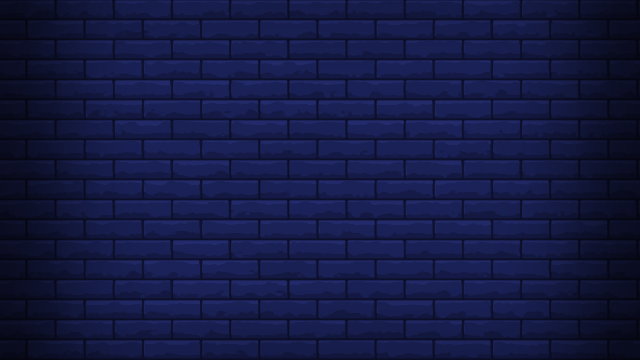
A Shadertoy shader for this texture:

```glsl
// A dark blue brick wall in running bond, with chipped light and shade on every brick.
// Each brick is a rounded box; noise seeded by its wrapped cell bends the tone edges.
// Whole brick counts and a periodic cosine falloff make the wall tile both ways.

#define COLUMNS 11.0
#define ROWS 18.0
#define BRICK_ASPECT 2.91
#define JOINT_HALF 0.035
#define CORNER 0.09
#define LIGHT_DEPTH 0.32
#define SHADE_DEPTH 0.50
#define TONE_SPREAD 0.07
#define SIDE_FALLOFF 0.60
#define END_FALLOFF 0.14

const float TAU = 6.2831853;
const vec3 JOINT_COLOR = vec3(0.050, 0.060, 0.165);
const vec3 SHADE_COLOR = vec3(0.080, 0.100, 0.270);
const vec3 FACE_COLOR  = vec3(0.102, 0.130, 0.340);
const vec3 LIGHT_COLOR = vec3(0.132, 0.163, 0.410);

float hash(vec2 p) {
    return fract(sin(dot(p, vec2(127.1, 311.7))) * 43758.5453);
}

float valueNoise(vec2 p) {
    vec2 cell = floor(p);
    vec2 f = smoothstep(0.0, 1.0, fract(p));
    float low  = mix(hash(cell), hash(cell + vec2(1.0, 0.0)), f.x);
    float high = mix(hash(cell + vec2(0.0, 1.0)), hash(cell + 1.0), f.x);
    return mix(low, high, f.y);
}

// Two octaves: broad waves with small chips
float chips(vec2 p) {
    return 0.68 * valueNoise(p) + 0.32 * valueNoise(p * 2.7 + 5.3);
}

float roundedBox(vec2 p, vec2 halfSize, float radius) {
    vec2 q = abs(p) - halfSize + radius;
    return length(max(q, 0.0)) + min(max(q.x, q.y), 0.0) - radius;
}

// Periodic darkening weight: 1 at both borders, 0 in the middle
vec2 borderWeight(vec2 uv) {
    return pow(0.5 + 0.5 * cos(TAU * uv), vec2(6.0));
}

void mainImage(out vec4 fragColor, in vec2 fragCoord) {
    vec2 uv = fragCoord / iResolution.xy;
    float soft = 0.75 * ROWS / iResolution.y;

    // Running bond: every other row slides by half a brick
    vec2 grid = uv * vec2(COLUMNS, ROWS) + vec2(0.04, -0.03);
    float row = floor(grid.y);
    grid.x += 0.5 * (1.0 - mod(row, 2.0));
    vec2 id = mod(floor(grid), vec2(COLUMNS, ROWS));

    // Local position, in row heights from the brick centre
    vec2 p = (fract(grid) - 0.5) * vec2(BRICK_ASPECT, 1.0);
    vec2 halfSize = 0.5 * vec2(BRICK_ASPECT, 1.0) - JOINT_HALF;
    float brick = roundedBox(p, halfSize, CORNER);

    // Uneven shade along the foot and a thin one down the right side
    vec2 seed = id * vec2(17.0, 31.0);
    float fromFoot = min(p.y + halfSize.y, (halfSize.x - p.x) * 5.0);
    float shadeEdge = SHADE_DEPTH * chips(p * vec2(2.0, 2.6) + seed + 9.0);
    float shade = 1.0 - smoothstep(-soft, soft, fromFoot - shadeEdge);

    // Uneven light along the top and a thin one down the left side
    float fromTop = min(halfSize.y - p.y, (halfSize.x + p.x) * 4.0);
    float lightAmount = LIGHT_DEPTH * mix(0.65, 1.2, hash(id + 3.7));
    float lightEdge = lightAmount * chips(p * vec2(1.8, 3.0) + seed + 40.0);
    float light = 1.0 - smoothstep(-soft, soft, fromTop - lightEdge);

    vec3 color = mix(FACE_COLOR, SHADE_COLOR, shade);
    color = mix(color, LIGHT_COLOR, light * (1.0 - shade));
    color *= 1.0 + TONE_SPREAD * (hash(id + 0.5) - 0.5);

    // Darkened rim, then the joint
    color *= mix(0.80, 1.0, smoothstep(0.0, 0.06, -brick));
    color = mix(color, JOINT_COLOR, smoothstep(-soft, soft, brick));

    // Dim the sides strongly, the top and bottom a little
    vec2 border = borderWeight(uv);
    color *= (1.0 - SIDE_FALLOFF * border.x) * (1.0 - END_FALLOFF * border.y);

    fragColor = vec4(color, 1.0);
}
```
